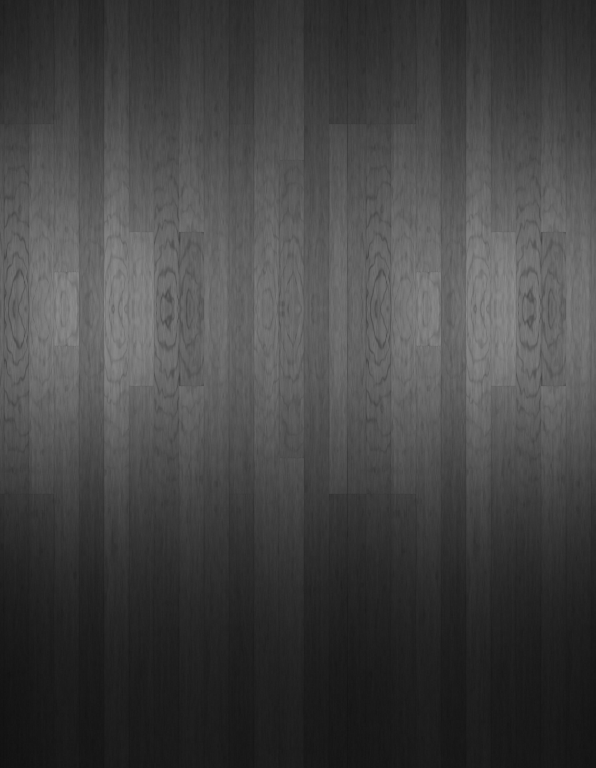
This texture is drawn by a WebGL 1 fragment shader. Its source:

```glsl
precision highp float;
// Dark grey wooden planks, mirrored about a softly lit horizontal band.
uniform vec2 u_resolution;

float hash(vec2 p) {
  p = fract(p * vec2(0.1031, 0.1137));
  p += dot(p, p.yx + 33.33);
  return fract((p.x + p.y) * p.x * 17.0);
}

float noise(vec2 p) {
  vec2 i = floor(p), f = fract(p);
  f = f * f * (3.0 - 2.0 * f);
  return mix(mix(hash(i), hash(i + vec2(1, 0)), f.x),
             mix(hash(i + vec2(0, 1)), hash(i + vec2(1, 1)), f.x), f.y);
}

// Selects one of sixteen per-plank values.
float pick(vec4 a, vec4 b, vec4 c, vec4 d, float k) {
  vec4 v = k < 4.0 ? a : k < 8.0 ? b : k < 12.0 ? c : d;
  float j = mod(k, 4.0);
  return j < 0.5 ? v.x : j < 1.5 ? v.y : j < 2.5 ? v.z : v.w;
}

// Returns plank number, position across it from 0 to 1, and its width.
vec3 plankAt(float x) {
  float q = mod(x - 104.0, 362.0);
  float start = 0.0, first = 0.0, width = 25.0;
  if (q >= 262.0) { start = 262.0; first = 11.0; }
  else if (q >= 225.0) { start = 225.0; first = 9.0; width = 18.5; }
  float t = (q - start) / width;
  return vec3(first + floor(t), fract(t), width);
}

// Streaks, short pores and irregular nested growth lines.
float woodGrain(vec2 p, float across, float seed, float figure) {
  float streak = noise(vec2(p.x * 0.45, p.y * 0.018 + seed * 9.0)) - 0.5;
  float fiber = noise(vec2(p.x * 0.9 + seed * 31.0, p.y * 0.16)) - 0.5;
  float pore = smoothstep(0.8, 0.95, noise(vec2(p.x * 0.5 + 70.0, p.y * 0.08 + seed * 17.0)));
  float bend = noise(vec2(across * 2.5 + seed * 7.0, p.y * 0.035)) - 0.5;
  float jag = noise(vec2(p.x * 0.35 + seed * 13.0, p.y * 0.13)) - 0.5;
  float r = length(vec2((across - 0.5 + bend * 0.35) * 2.4, p.y / 46.0));
  float ring = 0.5 + 0.5 * sin(r * 13.0 + bend * 5.0 + jag * 3.0 + seed * 6.0);
  float line = 0.25 - pow(ring, 5.0) * (0.55 + 0.9 * noise(p * vec2(0.2, 0.07)));
  float fade = exp(-p.y * p.y / 24000.0);
  float knot = exp(-r * r * 8.0);
  return 0.10 * streak + 0.10 * fiber - 0.08 * pore
       + figure * fade * (0.19 * line - 0.08 * knot);
}

// Broad light, stronger above the band than below it.
float lightAt(vec2 p) {
  float dy = p.y - 309.0;
  float below = smoothstep(-120.0, 120.0, dy);
  float base = mix(0.15, 0.102, below);
  float spread = mix(228.0, 226.0, below);
  float glow = base + (0.425 - base) * exp(-dy * dy / (spread * spread));
  float side = (p.x - 298.0) / 298.0;
  float away = smoothstep(60.0, 330.0, abs(dy));
  glow *= 1.0 - 0.20 * side * side * away;
  // Two bright pools either side of the middle.
  float pools = exp(-pow((p.x - 105.0) / 75.0, 2.0)) + exp(-pow((p.x - 505.0) / 95.0, 2.0));
  return glow * (0.98 + 0.11 * pools * exp(-dy * dy / 24000.0));
}

void main() {
  vec2 uv = gl_FragCoord.xy / u_resolution;
  vec2 p = vec2(uv.x * 596.0, (1.0 - uv.y) * 768.0);
  float px = 768.0 / u_resolution.y;
  float d = abs(p.y - 309.0);
  vec3 plank = plankAt(p.x);
  float k = plank.x;

  // Tone inside and beyond the end joint, and the joint distance.
  float inner = pick(vec4(1.09, 1.10, 0.97, 0.92), vec4(1.0, 0.95, 1.05, 0.99),
                     vec4(0.90, 1.01, 0.94, 0.94), vec4(1.06, 1.12, 0.91, 1.0), k);
  float outer = pick(vec4(1.08, 0.99, 0.97, 1.05), vec4(1.0, 0.92, 1.05, 1.06),
                     vec4(0.90, 0.85, 0.85, 0.89), vec4(0.96, 1.03, 0.91, 1.0), k);
  float joint = pick(vec4(900, 77, 900, 77), vec4(900, 185, 900, 149),
                     vec4(900, 185, 185, 185), vec4(185, 37, 900, 900), k);
  float figure = pick(vec4(0.6, 0.2, 1.0, 0.75), vec4(0.2, 0.2, 0.5, 0.6),
                      vec4(0.2, 0.2, 0.3, 1.0), vec4(0.45, 0.45, 0.35, 0.0), k);

  float beyond = smoothstep(-0.6 * px, 0.6 * px, d - joint);
  float seed = hash(vec2(k + 3.0, 5.0 + 8.0 * step(joint, d)));
  float tone = mix(inner, outer, beyond);
  float local = mod(p.x - 104.0, 362.0);
  float grain = woodGrain(vec2(local, d), plank.y, seed, figure * (1.0 - 0.3 * beyond));

  // Thin seams that vary in depth from plank to plank and along their length.
  float edge = min(plank.y, 1.0 - plank.y) * plank.z;
  float seam = 1.0 - smoothstep(0.0, 0.3 + 0.7 * px, edge);
  float nearest = floor(k + plank.y + 0.5);
  float depth = 0.03 + 0.12 * noise(vec2(nearest * 5.3, d * 0.02));
  float butt = 1.0 - smoothstep(0.0, 0.8 * px, abs(d - joint));
  float surface = tone * (1.0 + grain) * (1.0 - depth * seam - 0.08 * butt);

  float grey = lightAt(p) * surface;
  grey += (hash(floor(p * 0.7) + 11.0) - 0.5) * 0.008;
  gl_FragColor = vec4(vec3(clamp(grey, 0.0, 1.0)), 1.0);
}
```
